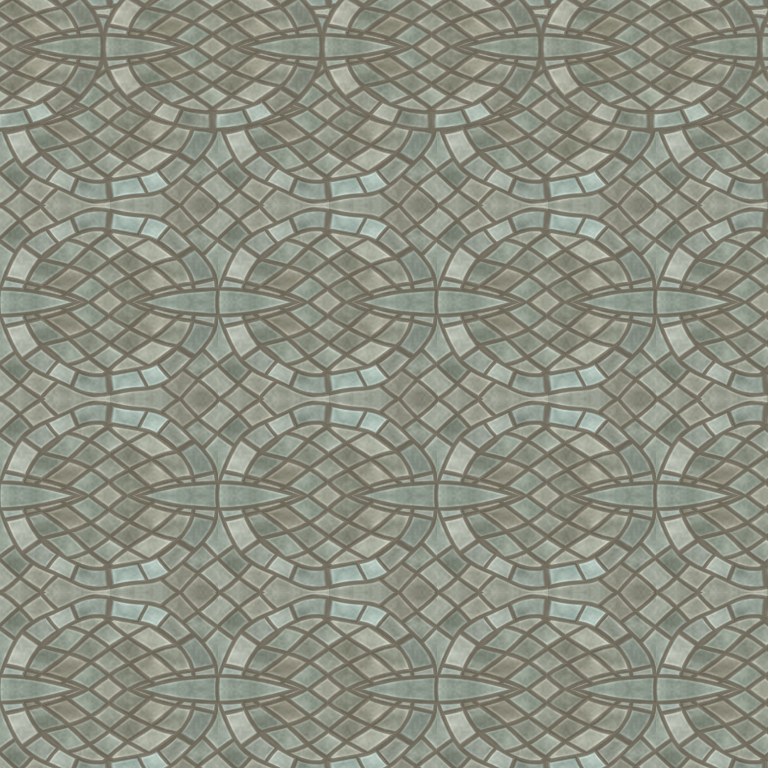
Reproduce this pattern procedurally as a Shadertoy shader.

```glsl
const float PI = 3.14159265;
const vec2 PITCH = vec2(0.285, 0.252);

struct Stone {
    float edge;   // distance to the nearest joint
    vec2 id;
    float cool;   // share of blue-green glaze
    vec2 grain;   // coordinate for surface noise
};

float hash(vec2 p) {
    vec3 q = fract(p.xyx * 0.1031);
    q += dot(q, q.yzx + 33.33);
    return fract((q.x + q.y) * q.z);
}

float noise(vec2 p) {
    vec2 i = floor(p), f = fract(p);
    f = f * f * (3.0 - 2.0 * f);
    return mix(mix(hash(i), hash(i + vec2(1, 0)), f.x),
               mix(hash(i + vec2(0, 1)), hash(i + 1.0), f.x), f.y);
}

float fbm(vec2 p) {
    float sum = 0.0, gain = 0.5;
    for (int i = 0; i < 4; i++) {
        sum += gain * noise(p);
        p = p * 2.03 + 17.0;
        gain *= 0.5;
    }
    return sum;
}

float toInteger(float s) { return abs(fract(s + 0.5) - 0.5); }

// Height and slope of a course that rises, then flattens to the side
vec2 arch(float x) {
    return x < 0.0 ? vec2(0.93 * x, 0.93)
                   : vec2(0.45 * (1.0 - exp(-2.1 * x)), 0.945 * exp(-2.1 * x));
}

// Oval medallion: crossed courses, a ring of blocks, pointed lenses at the sides
Stone medallion(vec2 p, vec2 radius) {
    vec2 q = vec2(p.x, abs(p.y)) / radius;
    float r = length(q);
    float toLength = r / max(length(q / radius), 0.001);
    float rim = abs(r - 0.79) * toLength;
    Stone s;
    s.grain = q * radius;

    if (r > 1.0) {
        // Diamonds between four ovals
        vec2 c = abs(0.5 * PITCH - abs(p)) / vec2(0.052, 0.045);
        float u = c.x + c.y, v = c.x - c.y;
        float lattice = min(abs(u - 1.0), min(abs(v), abs(abs(v) - 1.0)));
        s.edge = min(lattice * 0.034, (r - 1.0) * toLength);
        s.id = vec2(40.0 + min(floor(u), 1.0) + (v > 0.0 ? 5.0 * sign(p.x) : 0.0),
                    60.0 + clamp(floor(v), -2.0, 1.0));
        s.cool = 0.4;
    } else if (r > 0.79) {
        float a = atan(q.y, q.x) / PI * 10.0;
        a += 0.16 * sin(a * PI * 0.6);
        s.edge = min(min(rim, (1.0 - r) * toLength), toInteger(a) * 0.1 * PI * r * radius.y);
        s.id = vec2(floor(a), 90.0);
        s.cool = 0.85;
    } else {
        vec2 rise = arch(q.x), fall = arch(-q.x);
        float a = (q.y - rise.x) / 0.3 + 0.5;
        float b = (q.y - fall.x) / 0.3 + 0.5;
        float lattice = min(toInteger(a) / length(vec2(1.0, rise.y)),
                            toInteger(b) / length(vec2(1.0, fall.y)));
        s.edge = min(rim, lattice * 0.3 * radius.y);
        s.id = vec2(floor(a), floor(b)) + 20.0;
        s.cool = 0.25;
    }

    // Lens laid over the ring, split where two ovals meet
    float t = (1.0 - abs(q.x)) / 0.72;
    float lens = (0.145 * (1.0 - t * t) - q.y) * radius.y;
    if (lens > 0.0) {
        s.edge = min(lens, abs(1.0 - abs(q.x)) * radius.x);
        s.id = vec2(70.0 + sign(q.x), 75.0);
        s.cool = 0.45;
    } else {
        s.edge = min(s.edge, -lens);
    }
    return s;
}

void mainImage(out vec4 fragColor, in vec2 fragCoord) {
    vec2 uv = fragCoord / iResolution.y;
    float px = 1.0 / iResolution.y;

    // Regular rows, with small hand-laid wobble
    vec2 p = uv - vec2(0.142, 0.1025);
    p -= PITCH * round(p / PITCH);
    p.x += 0.0015 * cos(6.0 * PI * p.y / PITCH.y);
    p.y *= 1.0 + 0.025 * sin(6.0 * PI * p.x / PITCH.x);
    Stone s = medallion(p, vec2(0.1425, 0.119));

    // Top row: flatter ovals, half a step aside, laid over the others
    vec2 top = uv - vec2(0.277, 0.939);
    top.x -= PITCH.x * round(top.x / PITCH.x);
    vec2 topRadius = vec2(0.1425, 0.108);
    float cover = (1.0 - length(top / topRadius)) * topRadius.y;
    if (cover > 0.0) {
        s = medallion(top, topRadius);
        s.cool *= 0.6;
    }
    s.edge = min(s.edge, abs(cover));

    // Stone tone, clouding and grain
    float tone = hash(s.id);
    float cloud = fbm(s.grain * 45.0 + s.id * 3.7);
    float grain = noise(s.grain * 330.0 + 50.0);
    vec3 col = mix(vec3(0.565, 0.575, 0.51), vec3(0.595, 0.645, 0.61), s.cool);
    col += 0.13 * (tone - 0.45) + 0.28 * (cloud - 0.47) + 0.05 * (grain - 0.5);
    col += vec3(-0.02, 0.005, 0.012) * (hash(s.id + 7.0) * 2.0 - 1.0);

    // Worn pale bevel, then brown joints of uneven width
    float wear = fbm(s.grain * 90.0 + 9.0);
    float bevel = smoothstep(0.002, 0.0035, s.edge) * (1.0 - smoothstep(0.0035, 0.0065, s.edge));
    col += bevel * 0.15 * wear;
    float width = 0.0006 + 0.0011 * wear;
    float joint = 1.0 - smoothstep(width, width + 0.0014 + px, s.edge);
    vec3 mortar = vec3(0.43, 0.405, 0.35) + 0.12 * (cloud - 0.45);
    col = mix(col, mortar, 0.88 * joint);

    fragColor = vec4(col, 1.0);
}
```
